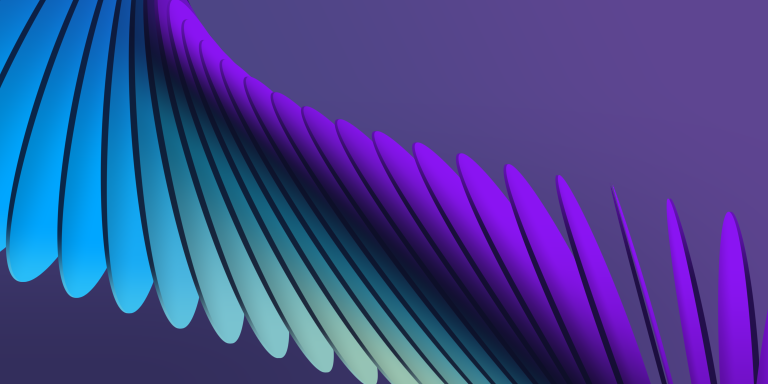
Give the GLSL for this background, as a Shadertoy shader.

```glsl
#define FIRST_BLADE -3
#define LAST_BLADE 22
#define EDGE_ON 19.2
#define THICKNESS 0.017
#define PURPLE vec3(0.54, 0.08, 0.95)
#define SHADOW vec3(0.06, 0.07, 0.19)
#define TEAL vec3(0.08, 0.46, 0.60)
#define PALE vec3(0.54, 0.80, 0.83)
#define AZURE vec3(0.0, 0.65, 1.0)
#define DEEP_BLUE vec3(0.08, 0.42, 0.85)

// Upper and lower ends of blade k along the twisted fan
vec2 topEnd(float k) {
    float j = k - 8.0, q = max(j, 0.0);
    return vec2(0.529 + j * (0.0484 + 0.004375 * j),
                0.896 - 0.0534 * j + q * q * (0.00302 - 0.00012 * q));
}

vec2 bottomEnd(float k) {
    float bend = (k - 17.7) / 2.2;
    float x = 0.057 + k * (0.1406 - k * (0.00117 + 0.0000586 * k));
    return vec2(x - 0.1 * exp(-bend * bend), 0.266 - k * (0.0417 - 0.0004 * k));
}

// Half width of blade k; the sign tells which side faces the viewer
float halfWidth(float k) {
    return max(0.078 * tanh((EDGE_ON - k) / 2.4) + 0.052 * exp(-0.5 * k), -0.044);
}

// Coordinates in a sheared ellipse: x across, y from -1 (top) to 1 (bottom)
vec2 bladeCoords(vec2 p, vec2 axis, float width) {
    float v = p.y / axis.y;
    return vec2((p.x - axis.x * v) / width, v);
}

// Approximate distance to the sheared ellipse
float bladeDistance(vec2 p, vec2 axis, float width) {
    vec2 q = bladeCoords(p, axis, width);
    float r = max(length(q), 1e-4);
    vec2 gradient = vec2(q.x / width, (q.y - q.x * axis.x / width) / axis.y) / r;
    return (r - 1.0) / max(length(gradient), 1e-4);
}

float coverage(float d, float pixel) {
    return 1.0 - smoothstep(-0.7 * pixel, 0.7 * pixel, d);
}

vec3 backdrop(vec2 p) {
    vec3 color = mix(vec3(0.30, 0.27, 0.52), vec3(0.37, 0.27, 0.57),
                     smoothstep(0.9, 2.3, p.x + 0.5 * p.y));
    float dusk = smoothstep(0.8, 0.0, p.y) * smoothstep(2.5, 0.3, p.x);
    return mix(color, vec3(0.20, 0.18, 0.36), dusk);
}

// Purple above the diagonal fold, teal below it, blue on the first blades
vec3 faceColor(vec2 p, vec2 q, float k) {
    float fold = 1.161 - p.y - 0.81 * p.x;
    vec3 color = mix(SHADOW, TEAL, smoothstep(-0.04, 0.17, fold));
    vec3 tipColor = mix(PALE, vec3(0.66, 0.80, 0.70), smoothstep(4.0, 8.0, k));
    float pale = smoothstep(-0.2, 0.9, q.y) * smoothstep(0.02, 0.3, fold);
    color = mix(color, tipColor, 0.9 * pale);
    float reach = mix(0.16, 0.34, smoothstep(8.0, 15.0, k));
    float purple = smoothstep(-0.02, reach, -fold) * smoothstep(3.0, 6.0, k);
    color = mix(color, PURPLE, purple);
    vec3 blue = mix(DEEP_BLUE, AZURE, smoothstep(-0.6, 0.4, q.y));
    blue = mix(blue, vec3(0.16, 0.74, 0.97), smoothstep(0.7, 1.0, q.y));
    color = mix(blue, color, smoothstep(1.0, 4.5, k));
    float facing = mix(0.82, 1.0, smoothstep(-1.0, 0.0, q.x));
    float fade = 1.0 - 0.22 * smoothstep(-0.7, 0.3, q.y) * smoothstep(14.0, 18.0, k);
    return color * facing * fade;
}

void mainImage(out vec4 fragColor, in vec2 fragCoord) {
    float pixel = 1.0 / iResolution.y;
    vec2 p = fragCoord * pixel;
    vec3 color = backdrop(p);

    // Paint blades from back to front, each as a rim and a face
    for (int i = FIRST_BLADE; i <= LAST_BLADE; i++) {
        float k = float(i);
        vec2 top = topEnd(k), bottom = bottomEnd(k);
        vec2 axis = 0.5 * (bottom - top);
        vec2 local = p - 0.5 * (top + bottom);
        float signedWidth = halfWidth(k);
        float width = max(abs(signedWidth), 0.005);
        bool turned = signedWidth < 0.0;

        // The rim thins out toward both ends
        float along = clamp(local.y / axis.y, -1.0, 1.0);
        vec2 shift = vec2(THICKNESS * (1.0 - 0.65 * along * along), 0.0);
        vec2 facePoint = turned ? local : local - shift;
        vec2 rimPoint = turned ? local - shift : local;

        vec2 q = bladeCoords(facePoint, axis, width);
        vec3 face = faceColor(p, q, k);

        // The rim is dark along the side and lit at both ends
        float rimLight = 0.2 + 0.5 * smoothstep(-0.5, -1.0, q.y);
        vec3 rim = mix(SHADOW * 0.8, face, rimLight);
        float lowerGlow = smoothstep(0.65, 0.95, q.y) * smoothstep(12.0, 8.0, k);
        rim = mix(rim, mix(face, PALE, 0.35), lowerGlow);

        float faceDistance = bladeDistance(facePoint, axis, width);
        float rimDistance = bladeDistance(rimPoint, axis, width);
        color = mix(color, rim, coverage(rimDistance, pixel));
        color = mix(color, face, coverage(faceDistance, pixel));
    }
    fragColor = vec4(color, 1.0);
}
```
